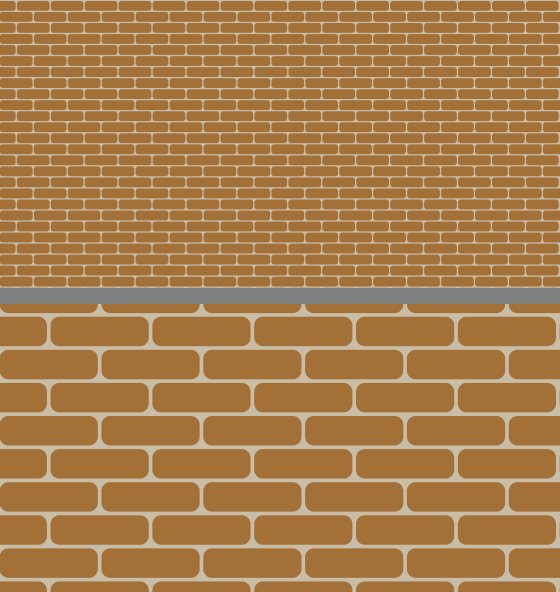
Top: the whole. Bottom: its middle third, enlarged.
A Shadertoy shader for this pattern:

```glsl
// Running-bond wall of flat, round-cornered bricks with thin pale mortar joints.

// Lengths are in course heights (one course = brick plus joint).
const float COURSES       = 26.11;               // courses over the canvas height
const float BRICK_PITCH   = 3.077;               // brick plus joint, along a course
const float JOINT_WIDTH   = 0.110;
const float CORNER_RADIUS = 0.264;
const vec2  WALL_ORIGIN   = vec2(-0.066, 0.033); // joint crossing, from the top left
const vec3  BRICK_COLOR   = vec3(0.640, 0.440, 0.220);
const vec3  MORTAR_COLOR  = vec3(0.785, 0.745, 0.655);

float roundedBox(vec2 p, vec2 halfSize, float radius) {
    vec2 q = abs(p) - halfSize + radius;
    return length(max(q, 0.0)) + min(max(q.x, q.y), 0.0) - radius;
}

// Signed distance to the brick of the cell that holds p.
float brickDistance(vec2 p) {
    float course = floor(p.y);
    float shift = 0.5 * mod(course + 1.0, 2.0);  // alternate courses by half a brick
    vec2 cell = vec2(fract(p.x / BRICK_PITCH - shift), fract(p.y)) - 0.5;
    vec2 pitch = vec2(BRICK_PITCH, 1.0);
    return roundedBox(cell * pitch, 0.5 * (pitch - JOINT_WIDTH), CORNER_RADIUS);
}

void mainImage(out vec4 fragColor, in vec2 fragCoord) {
    // Measure courses downward from the top edge
    float pixel = COURSES / iResolution.y;
    vec2 p = vec2(fragCoord.x, iResolution.y - fragCoord.y) * pixel - WALL_ORIGIN;

    // One-pixel coverage ramp at the brick outline
    float mortar = clamp(0.5 + brickDistance(p) / pixel, 0.0, 1.0);
    fragColor = vec4(mix(BRICK_COLOR, MORTAR_COLOR, mortar), 1.0);
}
```
